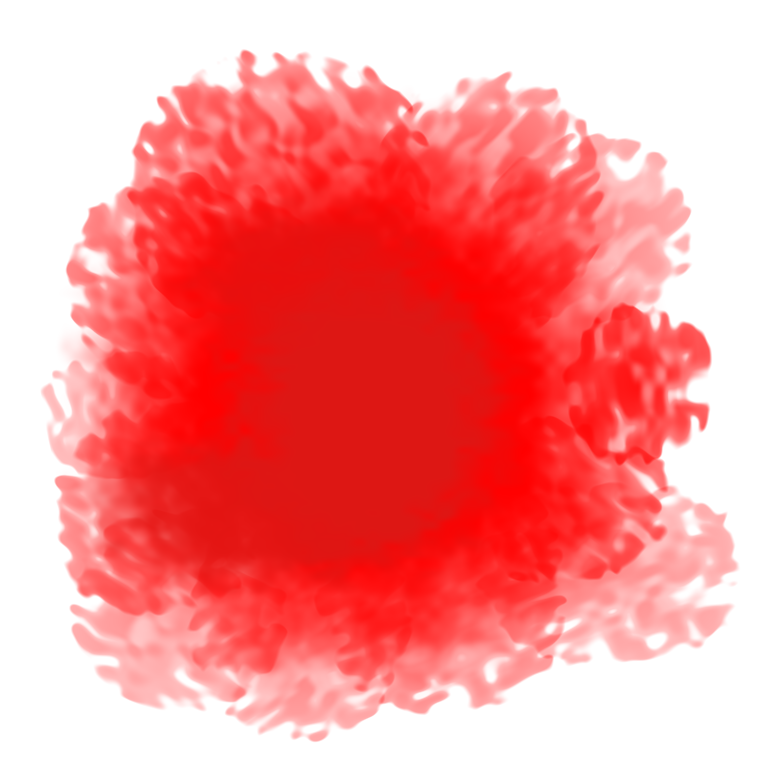
This background is drawn by a Shadertoy shader. Its source:

```glsl
// Draws a ragged patch of layered red paint dabs with a dark centre on white.

const vec3 PAPER = vec3(1.0);
const vec3 RED = vec3(1.0, 0.0, 0.0);
const vec3 DEEP_RED = vec3(0.867, 0.09, 0.08);

const vec2 BODY_CENTRE = vec2(0.475, 0.482);
const float BODY_SOLID = 0.20;    // radius of full paint
const float BODY_FADE = 0.41;     // radius where the body ends
const float RAGGED_WIDTH = 0.10;  // depth of the broken rim
const float RIM_SOFTNESS = 0.012; // depth over which the outline closes
const float DAB_SOFTNESS = 0.11;
const vec2 DAB_FREQ = vec2(42.0, 74.0);
const float WARP = 0.014;

// Outer dabs: centre, radii
const int LOBES = 12;
const vec4 LOBE[LOBES] = vec4[LOBES](
    vec4(0.365, 0.748, 0.200, 0.190), vec4(0.632, 0.736, 0.155, 0.176),
    vec4(0.768, 0.700, 0.135, 0.128), vec4(0.833, 0.499, 0.100, 0.105),
    vec4(0.794, 0.254, 0.176, 0.122), vec4(0.573, 0.232, 0.169, 0.165),
    vec4(0.391, 0.193, 0.145, 0.160), vec4(0.234, 0.206, 0.142, 0.135),
    vec4(0.208, 0.336, 0.139, 0.145), vec4(0.160, 0.460, 0.112, 0.086),
    vec4(0.247, 0.629, 0.163, 0.150), vec4(0.729, 0.349, 0.143, 0.111));

// Outer dabs: opacity, bristle angle
const vec2 TRAIT[LOBES] = vec2[LOBES](
    vec2(0.64, 2.25), vec2(0.50, 0.80), vec2(0.38, 0.70), vec2(0.78, 1.60),
    vec2(0.37, 0.35), vec2(0.46, 0.40), vec2(0.40, 0.60), vec2(0.38, -0.45),
    vec2(0.50, -0.60), vec2(0.31, 1.75), vec2(0.56, 2.45), vec2(0.66, -0.70));

// Deep core: centre, radii
const int CORES = 3;
const vec4 CORE[CORES] = vec4[CORES](
    vec4(0.480, 0.460, 0.165, 0.190), vec4(0.345, 0.335, 0.190, 0.090),
    vec4(0.410, 0.625, 0.150, 0.110));
const float CORE_OPACITY[CORES] = float[CORES](1.0, 0.85, 0.65);

float hash(vec2 p) {
    vec3 q = fract(vec3(p.xyx) * 0.1031);
    q += dot(q, q.yzx + 33.33);
    return fract((q.x + q.y) * q.z);
}

float noise(vec2 p) {
    vec2 cell = floor(p), f = fract(p);
    f = f * f * (3.0 - 2.0 * f);
    return mix(mix(hash(cell), hash(cell + vec2(1, 0)), f.x),
               mix(hash(cell + vec2(0, 1)), hash(cell + vec2(1, 1)), f.x), f.y);
}

// Warped, stretched grain running along the given angle
float bristles(vec2 p, float angle, float seed) {
    float c = cos(angle), s = sin(angle);
    vec2 q = vec2(c * p.x + s * p.y, c * p.y - s * p.x);
    vec2 warp = vec2(noise(q * 30.0 + seed + 90.0), noise(q * 30.0 + seed + 157.0)) - 0.5;
    q = (q + warp * WARP) * DAB_FREQ + seed * 13.7 + 200.0;
    return 0.72 * noise(q) + 0.28 * noise(q * 0.47 + 31.0);
}

// Rounded-box-like radius: 1 on the rim
float rimRadius(vec2 p, vec4 shape) {
    vec2 q = pow(abs((p - shape.xy) / shape.zw), vec2(2.3));
    return pow(q.x + q.y, 1.0 / 2.3);
}

float lobeOpacity(vec2 p, int i) {
    vec4 lobe = LOBE[i];
    float depth = (1.0 - rimRadius(p, lobe)) * min(lobe.z, lobe.w);
    float grain = bristles(p, TRAIT[i].y, float(i) * 3.1);
    float fullness = clamp(depth / RAGGED_WIDTH, 0.0, 1.0);
    float closing = 1.0 - smoothstep(-RIM_SOFTNESS, RIM_SOFTNESS, depth);
    float threshold = mix(0.52, -0.05, fullness) + 0.6 * closing;
    float cover = smoothstep(threshold - DAB_SOFTNESS, threshold + DAB_SOFTNESS, grain);
    float load = mix(0.65, 1.2, smoothstep(0.2, 0.8, grain)) * mix(0.7, 1.0, fullness);
    return clamp(TRAIT[i].x * cover * load, 0.0, 1.0);
}

void mainImage(out vec4 fragColor, in vec2 fragCoord) {
    vec2 p = (fragCoord - 0.5 * iResolution.xy) / min(iResolution.x, iResolution.y) + 0.5;

    // Soft body, its rim broken by cloudy grain
    float cloud = 0.6 * noise(p * 22.0 + 9.0) + 0.4 * noise(p * 60.0 + 40.0);
    float reach = length(p - BODY_CENTRE) + (cloud - 0.5) * 0.07;
    float bare = smoothstep(BODY_SOLID, BODY_FADE, reach);

    // Each dab covers part of the paper left bare
    for (int i = 0; i < LOBES; i++) bare *= 1.0 - lobeOpacity(p, i);
    vec3 color = mix(RED, PAPER, bare);

    // Deep centre with faint horizontal bristles
    float light = 1.0;
    float streak = (bristles(p, 0.0, 5.0) - 0.5) * 0.35 + (cloud - 0.5) * 0.25;
    for (int i = 0; i < CORES; i++) {
        float r = rimRadius(p, CORE[i]);
        float edge = smoothstep(0.6, 1.3, r + streak * smoothstep(0.3, 0.9, r));
        light *= 1.0 - CORE_OPACITY[i] * (1.0 - edge);
    }
    color = mix(color, DEEP_RED, (1.0 - light) * (1.0 - bare));

    fragColor = vec4(color, 1.0);
}
```
